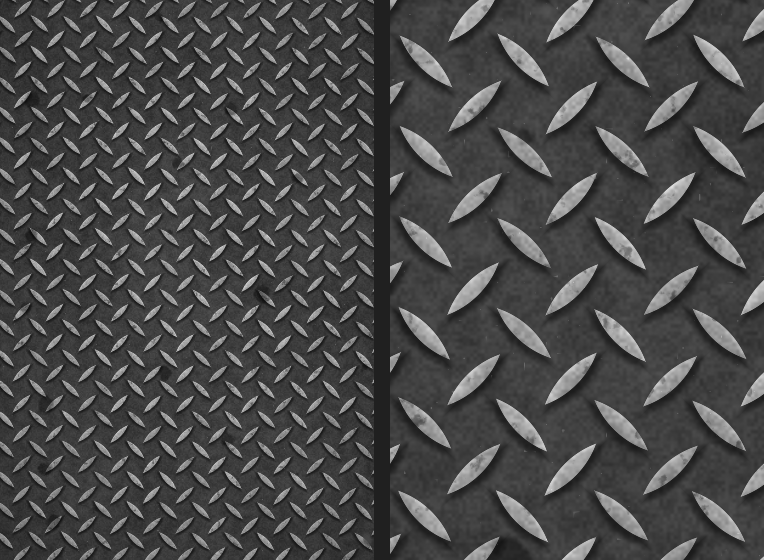
Left: the whole. Right: its middle third, enlarged.
This texture is drawn by a Shadertoy shader. Its source:

```glsl
float hash(vec2 p) {
    vec3 q = fract(p.xyx * vec3(0.1031, 0.1030, 0.0973));
    q += dot(q, q.yzx + 33.33);
    return fract((q.x + q.y) * q.z);
}

float noise(vec2 p) {
    vec2 i = floor(p), f = fract(p);
    f = f * f * (3.0 - 2.0 * f);
    return mix(mix(hash(i), hash(i + vec2(1, 0)), f.x),
               mix(hash(i + vec2(0, 1)), hash(i + vec2(1, 1)), f.x), f.y);
}

float fbm(vec2 p) {
    float sum = 0.0, amp = 0.5;
    for (int i = 0; i < 4; i++) {
        sum += amp * noise(p);
        p = p * 2.03 + 17.0;
        amp *= 0.5;
    }
    return sum / 0.9375;
}

// Pointed lens along y
float lens(vec2 p, float halfWidth, float halfLength) {
    float d = 0.5 * (halfLength * halfLength - halfWidth * halfWidth) / halfWidth;
    return length(vec2(abs(p.x) + d, p.y)) - d - halfWidth;
}

void mainImage(out vec4 fragColor, in vec2 fragCoord) {
    // Sheet is 768 units tall, y pointing down
    float unit = 768.0 / iResolution.y;
    vec2 p = vec2(fragCoord.x, iResolution.y - fragCoord.y) * unit;

    // Mottled steel
    float grain = noise(p * 0.6) - 0.5;
    float mottle = fbm(p / 9.0 + 40.0) - 0.5;
    float cloud = fbm(p / 110.0 + 7.0) - 0.5;
    float tone = 0.232 + 0.06 * grain + 0.09 * mottle + 0.06 * cloud;

    // Raised bars: two slanted families, half a cell apart
    vec2 pitch = vec2(44.75, 41.6);
    vec2 grid = (p - vec2(32.0, 12.0) + vec2(-0.004, -0.006) * p.yx * vec2(-1, 1)) / pitch;
    for (int k = 0; k < 2; k++) {
        float slant = k == 0 ? 1.0 : -1.0;
        vec2 g = grid + 0.5 * float(k);
        vec2 id = floor(g + 0.5) + 50.0 * float(k + 1);
        float vary = hash(id) - 0.5;
        vec2 q = (g - floor(g + 0.5)) * pitch;
        q += vec2(vary, hash(id + 9.0) - 0.5) * 1.2;

        float angle = 0.77 + 0.07 * vary;
        vec2 along = vec2(cos(angle), -slant * sin(angle));
        vec2 across = vec2(slant * sin(angle), cos(angle));
        vec2 v = vec2(dot(q, across), dot(q, along));

        // Shadow on the lower side, then the worn face
        float shade = smoothstep(3.5, -1.5, lens(v - vec2(2.4, 0.0), 3.6, 16.5));
        tone *= 1.0 - 0.5 * shade;
        float d = lens(v, 3.7, 16.8);
        float wear = smoothstep(0.62, 0.8, fbm(p / 5.0 + 90.0));
        float face = 0.59 + 0.08 * vary - 0.016 * v.x + 0.13 * grain + 0.14 * mottle;
        face += 0.05 * smoothstep(-1.8, -0.4, d) * step(v.x, 0.0) - 0.2 * wear;
        tone = mix(tone, face, smoothstep(0.5, -0.5, d / unit));
    }

    // Scattered stains, a few of them pale
    vec2 cell = floor(p / 96.0);
    float kind = hash(cell + 31.0);
    vec2 centre = (cell + 0.2 + 0.6 * vec2(hash(cell + 3.0), hash(cell + 5.0))) * 96.0;
    float radius = 4.0 + 7.0 * hash(cell + 11.0);
    float blot = smoothstep(2.0, -3.0, length(p - centre) - radius + 10.0 * mottle);
    blot *= step(0.6, kind);
    tone = mix(tone, kind > 0.97 ? 0.33 : tone * 0.55, 0.8 * blot);

    // Small bright specks and light falling off toward the edges
    tone += 0.14 * smoothstep(0.965, 1.0, noise(p * 0.4 + 200.0));
    vec2 c = p / vec2(512.0, 768.0) - vec2(0.5, 0.42);
    tone *= 1.07 - 0.4 * dot(c, c);
    fragColor = vec4(vec3(clamp(tone, 0.0, 1.0)), 1.0);
}
```
